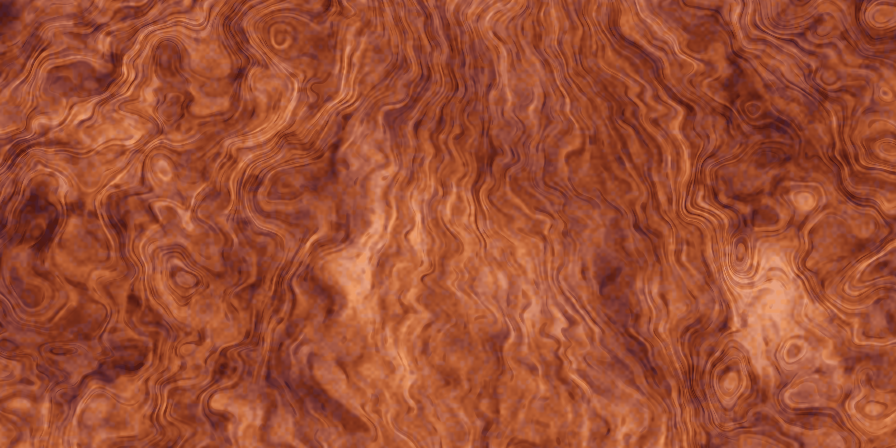
Give the GLSL for this texture, as a WebGL 1 fragment shader.

```glsl
precision highp float;
uniform vec2 u_resolution;

float hash(vec2 p) {
  vec3 q = fract(p.xyx * 0.1031);
  q += dot(q, q.yzx + 33.33);
  return fract((q.x + q.y) * q.z);
}

float noise(vec2 p) {
  vec2 cell = floor(p);
  vec2 f = fract(p);
  f = f * f * (3.0 - 2.0 * f);
  float low = mix(hash(cell), hash(cell + vec2(1.0, 0.0)), f.x);
  float high = mix(hash(cell + vec2(0.0, 1.0)), hash(cell + 1.0), f.x);
  return mix(low, high, f.y);
}

float fbm(vec2 p) {
  float sum = 0.0;
  float weight = 0.5;
  for (int i = 0; i < 4; i++) {
    sum += weight * noise(p);
    p = mat2(1.6, 1.2, -1.2, 1.6) * p + 7.3;
    weight *= 0.5;
  }
  return sum / 0.9375;
}

float glow(vec2 p, vec2 centre, vec2 radius) {
  vec2 d = (p - centre) / radius;
  return exp(-dot(d, d));
}

// Burls crowd the left and right sides, leaving a straight-grained middle
float burlZone(vec2 p) {
  float left = 1.0 - smoothstep(0.55, 0.85, p.x + 0.3 * (0.4 - p.y));
  float right = smoothstep(1.5, 1.65, p.x);
  return max(left * smoothstep(0.02, 0.2, p.y), right);
}

// x: bump that closes the grain into eyes, y: dark rim
vec2 burls(vec2 p, float size) {
  vec2 cell = floor(p / size);
  vec2 sum = vec2(0.0);
  for (int j = -1; j <= 1; j++) {
    for (int i = -1; i <= 1; i++) {
      vec2 id = cell + vec2(float(i), float(j));
      vec2 seed = id + size * 100.0;
      vec2 jitter = vec2(hash(seed), hash(seed + 17.3));
      vec2 centre = (id + 0.2 + 0.6 * jitter) * size;
      float radius = size * mix(0.2, 0.42, hash(seed + 51.7));
      float r = length((p - centre) * vec2(1.0, mix(0.8, 1.3, jitter.x))) / radius;
      float rim = (r - 1.1) * 5.0;
      sum += burlZone(centre) * vec2(2.2 * radius * exp(-r * r), exp(-rim * rim));
    }
  }
  return sum;
}

// Broad light and dark areas of the board
float shading(vec2 p) {
  float light = 0.17 * glow(p, vec2(0.87, 0.34), vec2(0.1, 0.26));
  light += 0.24 * glow(p, vec2(1.74, 0.38), vec2(0.14, 0.15));
  light += 0.09 * glow(p, vec2(0.2, 0.85), vec2(0.4, 0.2));
  float dark = 0.12 * glow(p, vec2(1.33, 0.72), vec2(0.15, 0.18));
  dark += 0.08 * glow(p, vec2(1.35, 0.2), vec2(0.25, 0.2));
  dark += 0.12 * glow(p, vec2(0.55, 0.4), vec2(0.16, 0.1));
  return light - dark - 0.08 * glow(p, vec2(1.8, 0.75), vec2(0.2, 0.15));
}

vec3 woodColour(float tone, float rosiness) {
  vec3 umber = vec3(0.33, 0.10, 0.07);
  vec3 rust = vec3(0.53, 0.21, 0.11);
  vec3 amber = vec3(0.73, 0.37, 0.20);
  vec3 honey = vec3(0.92, 0.60, 0.40);
  vec3 colour = mix(umber, rust, clamp(tone * 3.0, 0.0, 1.0));
  colour = mix(colour, amber, clamp(tone * 3.0 - 1.0, 0.0, 1.0));
  colour = mix(colour, honey, clamp(tone * 3.0 - 2.0, 0.0, 1.0));
  return colour + rosiness * vec3(-0.02, 0.02, 0.09);
}

void main() {
  vec2 p = gl_FragCoord.xy / u_resolution.y;
  float zone = burlZone(p);

  // Warped grain fanning down from above the middle
  vec2 warp = vec2(fbm(p * 3.5), fbm(p * 3.5 + 19.0)) - 0.5;
  vec2 wobble = vec2(noise(p * 20.0), noise(p * 20.0 + 31.0)) - 0.5;
  vec2 q = p + 0.14 * warp + 0.016 * wobble;
  vec2 eyes = burls(q, 0.26) + 0.8 * burls(q + 0.07, 0.13);
  float across = 1.3 * atan(q.x - 1.05, 1.7 - q.y) + 0.12 * warp.x + eyes.x;
  float along = p.y + 0.3 * p.x;
  float curl = smoothstep(0.35, 0.7, noise(p * 5.0 + 3.0));
  across += 0.006 * curl * sin(along * 80.0 + 9.0 * noise(p * 7.0));

  // Streaks, hairs, veins and pores that follow the grain
  float broad = noise(vec2(across * 22.0, along * 3.0));
  float fine = noise(vec2(across * 70.0, along * 9.0));
  float hair = noise(vec2(across * 125.0, along * 24.0));
  float vein = 1.0 - smoothstep(0.0, 0.07, abs(noise(vec2(across * 9.0, along * 1.5)) - 0.5));
  float pore = smoothstep(0.68, 0.92, noise(vec2(across * 105.0 + 40.0, along * 36.0)));
  float patches = fbm(q * 4.0 + vec2(5.0, across * 3.0));
  float clumps = smoothstep(0.56, 0.78, fbm(q * 22.0 + 11.0));
  float speckle = noise(p * 125.0);

  float tone = 0.53 + 0.30 * (broad - 0.5) + 0.36 * (fine - 0.5) + 0.30 * (hair - 0.5);
  tone += 0.45 * (patches - 0.5) + 0.14 * (speckle - 0.5) + shading(q);
  tone -= 0.10 * vein + 0.18 * pore + 0.24 * zone * clumps;
  tone -= 0.15 * eyes.y * smoothstep(0.25, 0.7, noise(q * 14.0));

  // Bark pockets
  tone -= 0.6 * glow(q, vec2(0.77, 0.65), vec2(0.016, 0.04));
  tone -= 0.5 * glow(q, vec2(0.01, 0.97), vec2(0.04, 0.03));

  float rosiness = smoothstep(0.4, 0.65, 0.55 * noise(p * 95.0 + 60.0) + 0.45 * fbm(p * 6.0 + 23.0));
  gl_FragColor = vec4(woodColour(clamp(tone, 0.0, 1.0), rosiness), 1.0);
}
```
